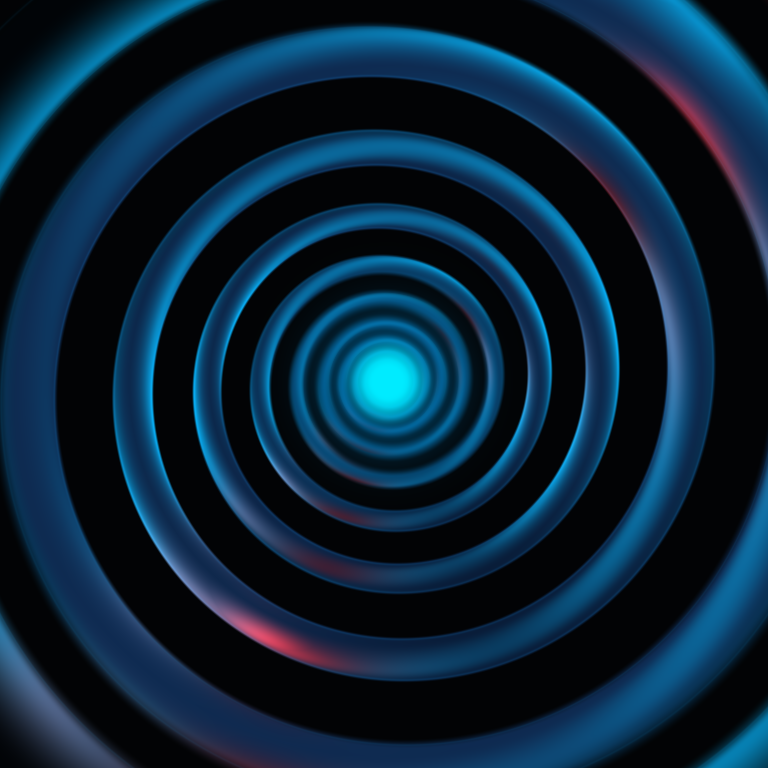
Reproduce this background procedurally as a three.js fragment shader.

```glsl
#define CENTER vec2(0.505, 0.503)
#define SPIRAL_RADIUS 0.505
#define SPIRAL_DECAY 0.3450
#define BAND_WIDTH 0.456
#define STREAK_PHASE 0.12
#define STREAK_GAIN 1.0
#define CORE_RADIUS 0.034
#define GLOW_RADIUS 0.078

varying vec2 vUv;

const float TAU = 6.283185;
const vec3 BLACK = vec3(0.008, 0.012, 0.018);
const vec3 NAVY = vec3(0.055, 0.165, 0.315);
const vec3 DEEP_NAVY = vec3(0.035, 0.11, 0.22);
const vec3 TEAL = vec3(0.01, 0.23, 0.34);
const vec3 AZURE = vec3(0.01, 0.36, 0.55);
const vec3 CYAN = vec3(0.03, 0.66, 0.92);
const vec3 PALE = vec3(0.48, 0.60, 0.82);
const vec3 RED = vec3(1.0, 0.25, 0.34);
const vec3 CORE = vec3(0.0, 0.92, 1.0);

float bump(float x, float center, float width) {
  float d = (x - center) / width;
  return exp(-d * d);
}

// Colour of the reflected light along the ribbon
vec3 streakColor(float turn, float across) {
  float angle = fract(turn);
  float innerSide = smoothstep(0.35, 0.75, across);
  float hot = bump(turn, -0.625, 0.05) + bump(turn, 0.83, 0.045);
  float red = bump(angle, 0.385, 0.055) * innerSide + bump(angle, 0.80, 0.06);
  float pale = bump(angle, 0.47, 0.06) * innerSide + bump(angle, 0.88, 0.035);
  vec3 color = mix(CYAN, PALE, clamp(0.85 * pale, 0.0, 1.0));
  vec3 warm = RED * mix(0.42, 1.1, clamp(hot, 0.0, 1.0));
  return mix(color, warm, clamp(red, 0.0, 1.0));
}

// Position of the light sliding from the inner to the outer edge each half turn
float streakOffset(float turn, float across, float rim) {
  float phase = 2.0 * turn + STREAK_PHASE - 0.17 * sin(1.6 * (turn - 0.95));
  float offset = mod(across + 1.1 * phase - 0.5, 1.1) - 0.55;
  return mix(offset, across - 0.9, rim);
}

void main() {
  vec2 p = vUv - CENTER;
  float r = max(length(p), 0.0001);

  // Logarithmic spiral coordinates
  float angle = atan(p.y, -p.x) / TAU;
  float u = -log(r / SPIRAL_RADIUS) / SPIRAL_DECAY - angle;
  float n = floor(u + 0.25);
  float depth = u - n;
  float turn = angle + n;
  float width = BAND_WIDTH + 0.2 * smoothstep(0.47, 0.6, r);
  float across = clamp(depth / width, 0.0, 1.0);
  float scale = SPIRAL_DECAY * r;

  // Ribbon coverage, softer near the core and the canvas corners
  float nearCore = 1.0 - smoothstep(0.06, 0.18, r);
  float blur = 0.0018 + 0.012 * smoothstep(0.40, 0.56, r) + 0.008 * nearCore;
  blur = min(blur, 0.24 * scale);
  float outerEdge = depth * scale;
  float innerEdge = (width - depth) * scale;
  float cover = smoothstep(-blur, blur, outerEdge) * smoothstep(-blur, blur, innerEdge);

  // Ribbon body
  float rim = 1.0 - smoothstep(-0.82, -0.70, turn);
  float middle = 4.0 * across * (1.0 - across);
  float shade = bump(fract(turn), 0.68, 0.14) * smoothstep(0.2, 0.5, turn);
  vec3 body = mix(NAVY, DEEP_NAVY, max(shade, 0.35 * smoothstep(0.2, 1.2, turn)));
  body = mix(body, TEAL, 0.55 * (1.0 - smoothstep(0.0, 0.3, across)) * (1.0 - shade));
  body = mix(body, AZURE, 0.8 * (1.0 - smoothstep(0.08, 0.21, r)));
  body *= 1.0 - 0.92 * rim;

  // Travelling light, thin and bright at the ribbon edges
  float offset = streakOffset(turn, across, rim);
  float streak = bump(offset, 0.0, mix(0.15, 0.32, middle));
  float gain = STREAK_GAIN * mix(1.0, 0.5, middle);
  gain *= 1.0 - 0.55 * bump(fract(turn), 0.69, 0.06);
  gain *= 1.0 - 0.85 * bump(turn, 0.0, 0.19);
  gain *= 1.0 - 0.45 * nearCore;
  gain = mix(gain, 0.75, rim);
  float hot = bump(turn, -0.625, 0.05) + bump(turn, 0.83, 0.045);
  gain = max(gain, 0.95 * hot);
  vec3 ribbon = mix(body, streakColor(turn, across), clamp(streak * gain, 0.0, 1.0));

  // Fine rim lines
  float line = bump(outerEdge, 0.002, 0.0015) + bump(innerEdge, 0.002, 0.0015);
  ribbon += 0.25 * TEAL * line * smoothstep(0.14, 0.2, r);
  vec3 color = mix(BLACK, ribbon, cover);

  // Blue haze and luminous core
  float haze = bump(r, 0.0, GLOW_RADIUS);
  color = mix(color, vec3(0.0, 0.47, 0.72), 0.85 * haze);
  float core = 1.0 - smoothstep(0.55 * CORE_RADIUS, 1.9 * CORE_RADIUS, r);
  color = mix(color, CORE, core);

  gl_FragColor = vec4(color, 1.0);
}
```
